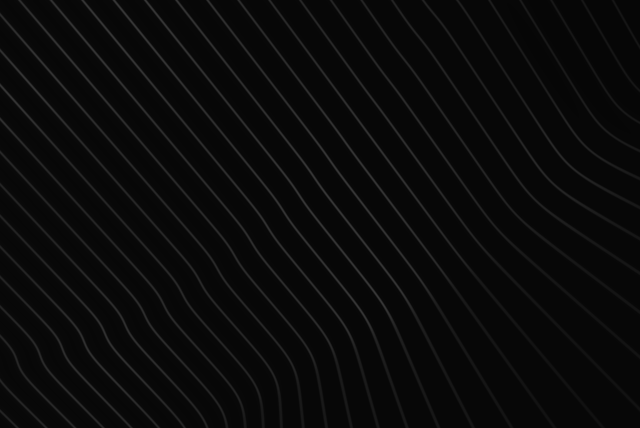
Give the GLSL for this background, as a WebGL 1 fragment shader.

```glsl
precision highp float;
// Dark background crossed by thin grey diagonal lines that kink and fan out in waves.

uniform vec2 u_resolution;

#define FIRST_LINE -14.0
#define LINE_COUNT 37
#define KINK_SOFTNESS 0.0156
#define BEND_SOFTNESS 0.0205
#define HALF_WIDTH 0.0023
#define WIDE_HALF_WIDTH 0.0033
#define BACKGROUND 0.028
#define LINE_GREY 0.135
#define LIGHT_GAIN 0.085

// Round pool of light
float pool(vec2 p, vec2 center, float radius) {
  vec2 q = (p - center) / radius;
  return exp(-dot(q, q));
}

// Light that catches the lines: crests of the folds and the upper left
float foldLight(vec2 p) {
  float light = pool(p, vec2(0.29, 0.04), 0.30);
  light += pool(p, vec2(0.78, 0.45), 0.30);
  light += 0.6 * pool(p, vec2(0.88, 0.72), 0.12);
  light += 0.8 * pool(p, vec2(1.31, 0.37), 0.14);
  light += 0.7 * pool(p, vec2(0.25, 0.82), 0.20);
  light += 0.6 * pool(p, vec2(0.02, 0.22), 0.12);
  return min(light, 1.1);
}

// Height, measured from the top, at which line n turns to its lower slope
float bendHeight(float n) {
  return 0.8535 - 0.02656 * n - 0.0000156 * n * n * n;
}

// Signed distance across line n: a slanted line, a small sideways kink, a soft bend
float lineDistance(vec2 p, float n) {
  float start = -0.029 + 0.0742 * n - 0.000117 * n * n;
  float upperSlope = 0.87 - 0.0137 * n - 0.00008 * n * n;
  float lowerSlope = max(0.1 + 0.058 * n + 0.0003 * n * n * n, 0.04);

  float kinkHeight = 0.629 - 0.0303 * n - 0.00088 * n * n;
  float kinkShift = -0.0195 + 0.00215 * n;
  float kink = 1.0 / (1.0 + exp((kinkHeight - p.y) / KINK_SOFTNESS));

  float growth = exp(min((p.y - bendHeight(n)) / BEND_SOFTNESS, 60.0));
  float turn = lowerSlope - upperSlope;

  float x = start + upperSlope * p.y + kinkShift * kink
          + turn * BEND_SOFTNESS * log(1.0 + growth);
  float slope = upperSlope + turn * growth / (1.0 + growth)
              + kinkShift * kink * (1.0 - kink) / KINK_SOFTNESS;
  return (p.x - x) / sqrt(1.0 + slope * slope);
}

void main() {
  // Canvas height is one unit, y runs down from the top edge
  vec2 p = gl_FragCoord.xy / u_resolution.y;
  p.y = 1.0 - p.y;
  float pixel = 1.0 / u_resolution.y;

  float rightFade = smoothstep(0.9, 1.45, p.x);
  float leftGlow = 1.0 - smoothstep(0.0, 0.75, p.x);
  float base = BACKGROUND - 0.006 * pool(p, vec2(1.5, 0.0), 0.35);
  float lineGrey = mix(LINE_GREY, 0.085, rightFade) + LIGHT_GAIN * foldLight(p);

  float lines = 0.0;
  float glow = 0.0;
  for (int i = 0; i < LINE_COUNT; i++) {
    float n = FIRST_LINE + float(i);
    float d = lineDistance(p, n);

    // Below the bend the lines turn wider and dimmer
    float past = smoothstep(-0.01, 0.06, p.y - bendHeight(n));
    float dim = 1.0 - 0.4 * past * (1.0 - smoothstep(8.0, 14.0, n));
    float halfWidth = mix(HALF_WIDTH, WIDE_HALF_WIDTH, past);

    float stroke = 1.0 - smoothstep(halfWidth - pixel, halfWidth + pixel, abs(d));
    lines = max(lines, stroke * dim);
    glow = max(glow, exp(-abs(d) / 0.009) * dim);
  }

  float grey = base + 0.014 * glow * (0.3 + leftGlow);
  grey = mix(grey, max(lineGrey, grey), lines);
  gl_FragColor = vec4(vec3(grey), 1.0);
}
```
